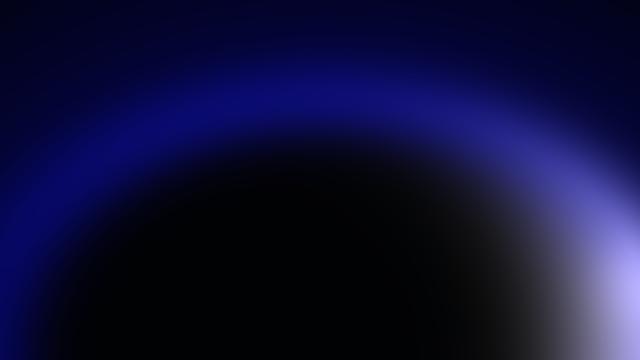
Reproduce this background procedurally as a WebGL 2 fragment shader.

```glsl
#version 300 es
precision highp float;
// A soft elliptical arch of blue light over a black hollow, on a navy field.
// The arch is a lopsided Gaussian of elliptical radius; its angle controls
// how far the light turns from deep blue to pale lavender at the right.
uniform vec2 u_resolution;
out vec4 fragColor;

const vec2 ARCH_CENTER = vec2(0.903, -0.007);
const vec2 ARCH_AXES = vec2(0.926, 0.718);
const vec2 HOTSPOT = vec2(1.794, 0.225);

const vec3 HOLLOW = vec3(0.004, 0.007, 0.012);
const vec3 NAVY = vec3(0.008, 0.008, 0.195);
const vec3 DEEP_BLUE = vec3(0.012, 0.012, 0.25);
const vec3 ROYAL_BLUE = vec3(0.03, 0.03, 0.32);
const vec3 LAVENDER = vec3(1.0, 0.96, 0.88);

float bell(float d, float width) {
    float t = d / width;
    return exp(-t * t);
}

// Ridge at radius 1 with separate falloffs inside and outside.
float ridge(float radius, float inner, float outer) {
    return bell(radius - 1.0, radius < 1.0 ? inner : outer);
}

// Navy surround: absent in the hollow, fading toward the far corners.
vec3 surround(float radius) {
    float outside = smoothstep(0.8, 1.2, radius);
    return NAVY * outside * bell(max(radius - 1.1, 0.0), 0.63);
}

// Blue arch, dimmer on the left and broader on the right.
vec3 blueArch(float radius, float angle) {
    float inner = mix(0.16, 0.24, bell(angle, 0.8));
    vec3 tint = mix(ROYAL_BLUE, DEEP_BLUE, smoothstep(1.6, 3.1, angle));
    return tint * ridge(radius, inner, 0.16);
}

// Pale light that gathers along the right shoulder of the arch.
vec3 paleArch(float radius, float angle) {
    float strength = 0.62 * bell(angle, 0.78);
    return LAVENDER * strength * ridge(radius, 0.31, 0.16);
}

vec3 glow(vec2 p, vec2 center, float size, vec3 tint) {
    return tint * bell(distance(p, center), size);
}

void main() {
    // Height is one unit; the ellipse becomes a unit circle in q.
    vec2 p = gl_FragCoord.xy / u_resolution.y;
    vec2 q = (p - ARCH_CENTER) / ARCH_AXES;
    float radius = length(q);
    float angle = atan(q.y, q.x);

    vec3 color = HOLLOW + surround(radius);
    color += blueArch(radius, angle);
    color += paleArch(radius, angle);
    color += glow(p, HOTSPOT, 0.14, LAVENDER * 0.15);

    fragColor = vec4(min(color, 1.0), 1.0);
}
```
